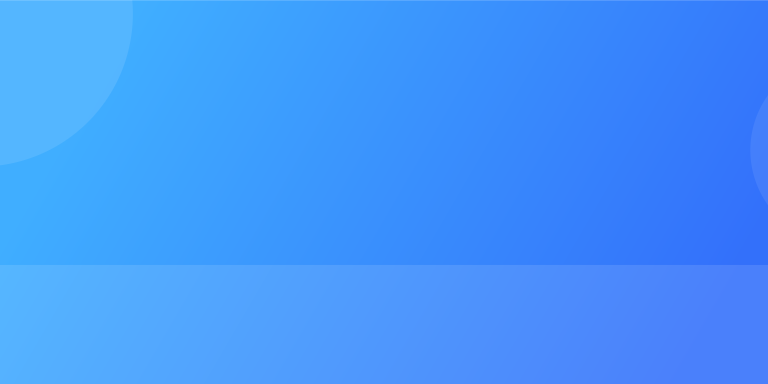
A Shadertoy shader for this background:

```glsl
// Blue diagonal gradient with two translucent discs and a pale band along the bottom.
#define SKY_BLUE vec3(0.250, 0.682, 1.000)
#define DEEP_BLUE vec3(0.200, 0.438, 0.982)
#define GRADIENT_AXIS vec2(1.0, 0.58)
#define GRADIENT_RANGE vec2(0.375, 2.33)
#define LEFT_DISC vec3(-0.052, 0.036, 0.398)   // x, depth from top, radius
#define RIGHT_DISC vec3(0.200, 0.391, 0.246)   // x past right edge, depth, radius
#define DISC_ALPHAS vec2(0.105, 0.080)         // left, right
#define BAND_DEPTH 0.690
#define BAND_ALPHA 0.115
#define RIM_WIDTH 0.0026
#define RIM_ALPHA 0.15

// Antialiased coverage of a signed distance, negative inside.
float coverage(float dist, float pixel) {
    return clamp(0.5 - dist / pixel, 0.0, 1.0);
}

float discDistance(vec2 p, vec3 disc) {
    return length(p - disc.xy) - disc.z;
}

void mainImage(out vec4 fragColor, in vec2 fragCoord) {
    // Height units, measured from the top left corner.
    float pixel = 1.0 / iResolution.y;
    float aspect = iResolution.x * pixel;
    vec2 p = vec2(fragCoord.x, iResolution.y - fragCoord.y) * pixel;

    // Diagonal gradient, stretched with the canvas width.
    vec2 q = vec2(p.x * 2.0 / aspect, p.y);
    float along = dot(q, GRADIENT_AXIS);
    float t = (along - GRADIENT_RANGE.x) / (GRADIENT_RANGE.y - GRADIENT_RANGE.x);
    vec3 color = mix(SKY_BLUE, DEEP_BLUE, clamp(t, 0.0, 1.0));

    // Translucent white discs at the left and right edges.
    vec3 rightDisc = RIGHT_DISC + vec3(aspect, 0.0, 0.0);
    vec2 discs = vec2(coverage(discDistance(p, LEFT_DISC), pixel),
                      coverage(discDistance(p, rightDisc), pixel));
    color = mix(color, vec3(1.0), dot(DISC_ALPHAS, discs));

    // Pale bottom band and a hairline rim at the top.
    color = mix(color, vec3(1.0), BAND_ALPHA * coverage(BAND_DEPTH - p.y, pixel));
    color = mix(color, vec3(1.0), RIM_ALPHA * coverage(p.y - RIM_WIDTH, pixel));

    fragColor = vec4(color, 1.0);
}
```
